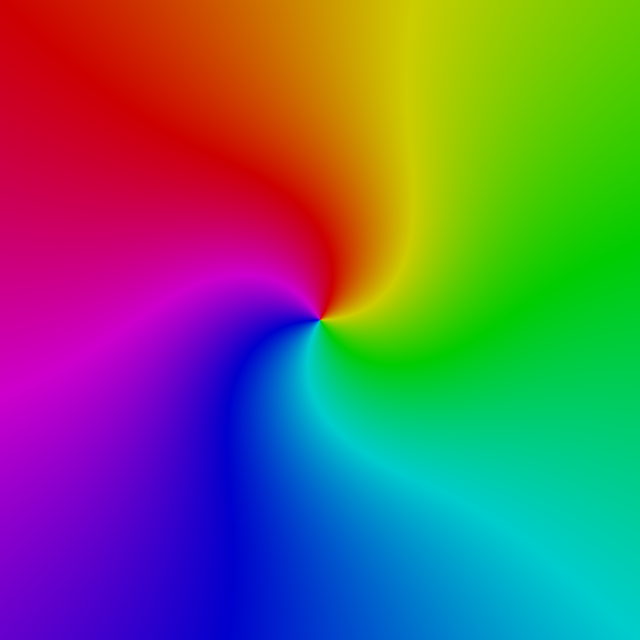
A WebGL 2 fragment shader for this background:

```glsl
#version 300 es
precision highp float;
// A full colour wheel twisted into a soft swirl around the canvas centre.

#define BRIGHTNESS 0.8
#define BASE_ANGLE 90.0    // degrees, direction of red at the swirl radius
#define TWIST 45.0         // degrees of turn to either side of BASE_ANGLE
#define TWIST_RATE 5.5     // how quickly the turn sets in
#define SWIRL_RADIUS 0.14  // where the turn is strongest

uniform vec2 u_resolution;
out vec4 fragColor;

// Fully saturated colour for a hue in turns (0 = red, 1/3 = green).
vec3 hueToRgb(float hue) {
    vec3 phase = fract(hue + vec3(0.0, 2.0, 1.0) / 3.0);
    return clamp(abs(phase * 6.0 - 3.0) - 1.0, 0.0, 1.0);
}

void main() {
    // Centred position in units of the shorter canvas side
    vec2 p = (gl_FragCoord.xy - 0.5 * u_resolution) / min(u_resolution.x, u_resolution.y);
    float radius = length(p);
    float angle = radius > 0.0 ? degrees(atan(p.y, p.x)) : 0.0;

    // The direction of red turns with distance along a smooth step
    float redAngle = BASE_ANGLE + TWIST * tanh(TWIST_RATE * (radius - SWIRL_RADIUS));

    // Hue runs clockwise from red
    float hue = (redAngle - angle) / 360.0;
    fragColor = vec4(BRIGHTNESS * hueToRgb(hue), 1.0);
}
```
